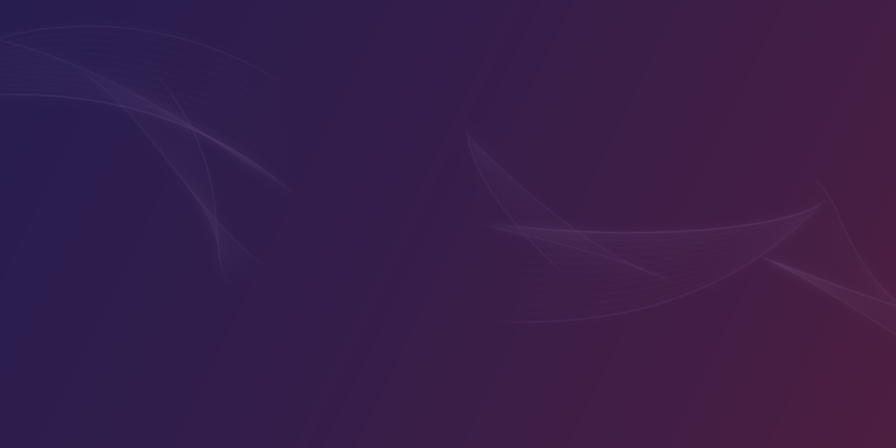
Write a Shadertoy shader that draws this background.

```glsl
#define INDIGO vec3(0.157, 0.114, 0.310)
#define PLUM vec3(0.302, 0.118, 0.252)
#define SILK vec3(0.85, 0.72, 0.95)
#define THREADS 12
#define SEGMENTS 16
#define THREAD_WIDTH 0.0022
#define SHEEN_WIDTH 0.016
#define EDGE_LIGHT 0.085
#define THREAD_LIGHT 0.018
#define SHEEN_LIGHT 0.006

struct Curve { vec2 a, b, c, d; };

vec2 bezier(Curve k, float t) {
    float s = 1.0 - t;
    return s * s * s * k.a + 3.0 * s * s * t * k.b
         + 3.0 * s * t * t * k.c + t * t * t * k.d;
}

Curve blendCurves(Curve k, Curve m, float t) {
    return Curve(mix(k.a, m.a, t), mix(k.b, m.b, t),
                 mix(k.c, m.c, t), mix(k.d, m.d, t));
}

// Distance to the curve, and the parameter of the nearest point
vec2 nearestOnCurve(vec2 p, Curve k) {
    vec2 nearest = vec2(1e5, 0.0);
    vec2 start = k.a;
    for (int i = 0; i < SEGMENTS; i++) {
        vec2 end = bezier(k, float(i + 1) / float(SEGMENTS));
        vec2 along = end - start;
        float h = clamp(dot(p - start, along) / dot(along, along), 0.0, 1.0);
        float dist = length(p - start - along * h);
        if (dist < nearest.x) nearest = vec2(dist, (float(i) + h) / float(SEGMENTS));
        start = end;
    }
    return nearest;
}

// Fine threads strung between two edge curves
float ribbon(vec2 p, Curve k, Curve m, float pixel) {
    vec2 low = min(min(min(k.a, k.b), min(k.c, k.d)), min(min(m.a, m.b), min(m.c, m.d)));
    vec2 high = max(max(max(k.a, k.b), max(k.c, k.d)), max(max(m.a, m.b), max(m.c, m.d)));
    float margin = 3.0 * SHEEN_WIDTH;
    if (any(lessThan(p, low - margin)) || any(greaterThan(p, high + margin))) return 0.0;

    float width = max(THREAD_WIDTH, 0.6 * pixel);
    float light = 0.0;
    for (int i = 0; i < THREADS; i++) {
        float across = float(i) / float(THREADS - 1);
        vec2 near = nearestOnCurve(p, blendCurves(k, m, across));
        float fade = smoothstep(0.0, 0.18, near.y) * smoothstep(0.0, 0.22, 1.0 - near.y);
        float isEdge = (i == 0 || i == THREADS - 1) ? 1.0 : 0.0;
        float core = exp(-near.x * near.x / (width * width));
        float sheen = exp(-near.x * near.x / (SHEEN_WIDTH * SHEEN_WIDTH));
        light += fade * (core * mix(THREAD_LIGHT, EDGE_LIGHT, isEdge) + sheen * SHEEN_LIGHT);
    }
    return light;
}

void mainImage(out vec4 fragColor, in vec2 fragCoord) {
    float pixel = 1.0 / iResolution.y;
    vec2 p = fragCoord * pixel;
    p.x *= 2.0 * iResolution.y / iResolution.x;

    // Diagonal gradient, warmest at the lower right
    float ramp = clamp(dot(vec2(p.x, 1.0 - p.y), vec2(0.9, 0.44)) / 2.24, 0.0, 1.0);
    vec3 color = mix(INDIGO, PLUM, pow(ramp, 1.3));

    // Left veil and its hanging fold
    Curve crest = Curve(vec2(-0.10, 0.88), vec2(0.15, 0.99), vec2(0.44, 0.95), vec2(0.67, 0.79));
    Curve crease = Curve(vec2(-0.10, 0.93), vec2(0.17, 0.89), vec2(0.39, 0.75), vec2(0.68, 0.55));
    Curve hem = Curve(vec2(-0.10, 0.785), vec2(0.25, 0.81), vec2(0.47, 0.73), vec2(0.68, 0.55));
    Curve foldOuter = Curve(vec2(0.15, 0.86), vec2(0.33, 0.77), vec2(0.43, 0.50), vec2(0.63, 0.38));
    Curve foldInner = Curve(vec2(0.31, 0.88), vec2(0.56, 0.61), vec2(0.44, 0.43), vec2(0.52, 0.36));
    float light = 0.6 * ribbon(p, crest, hem, pixel);
    light += 0.6 * ribbon(p, crease, hem, pixel);
    light += 0.7 * ribbon(p, foldOuter, foldInner, pixel);

    // Central fan and the broad sail below it
    Curve fanLow = Curve(vec2(1.04, 0.73), vec2(1.04, 0.61), vec2(1.17, 0.466), vec2(1.28, 0.37));
    Curve fanHigh = Curve(vec2(1.03, 0.71), vec2(1.17, 0.57), vec2(1.33, 0.422), vec2(1.53, 0.36));
    Curve fanTail = Curve(vec2(1.06, 0.502), vec2(1.20, 0.466), vec2(1.354, 0.44), vec2(1.53, 0.36));
    Curve sailTop = Curve(vec2(1.07, 0.505), vec2(1.41, 0.453), vec2(1.80, 0.49), vec2(1.85, 0.56));
    Curve sailBottom = Curve(vec2(1.07, 0.285), vec2(1.38, 0.263), vec2(1.64, 0.336), vec2(1.85, 0.56));
    light += 0.6 * ribbon(p, fanLow, fanHigh, pixel);
    light += 0.6 * ribbon(p, fanTail, sailTop, pixel);
    light += 0.7 * ribbon(p, sailTop, sailBottom, pixel);

    // Right peak falling off the canvas
    Curve peak = Curve(vec2(1.80, 0.61), vec2(1.89, 0.57), vec2(1.85, 0.44), vec2(2.06, 0.27));
    Curve wingTop = Curve(vec2(1.69, 0.43), vec2(1.80, 0.388), vec2(1.92, 0.34), vec2(2.12, 0.28));
    Curve wingBottom = Curve(vec2(1.69, 0.43), vec2(1.82, 0.375), vec2(1.92, 0.30), vec2(2.12, 0.18));
    light += 0.5 * ribbon(p, peak, wingTop, pixel);
    light += 0.7 * ribbon(p, wingTop, wingBottom, pixel);

    // Soft limit keeps crossing threads delicate
    color = mix(color, SILK, 0.22 * (1.0 - exp(-light / 0.22)));
    fragColor = vec4(color, 1.0);
}
```
